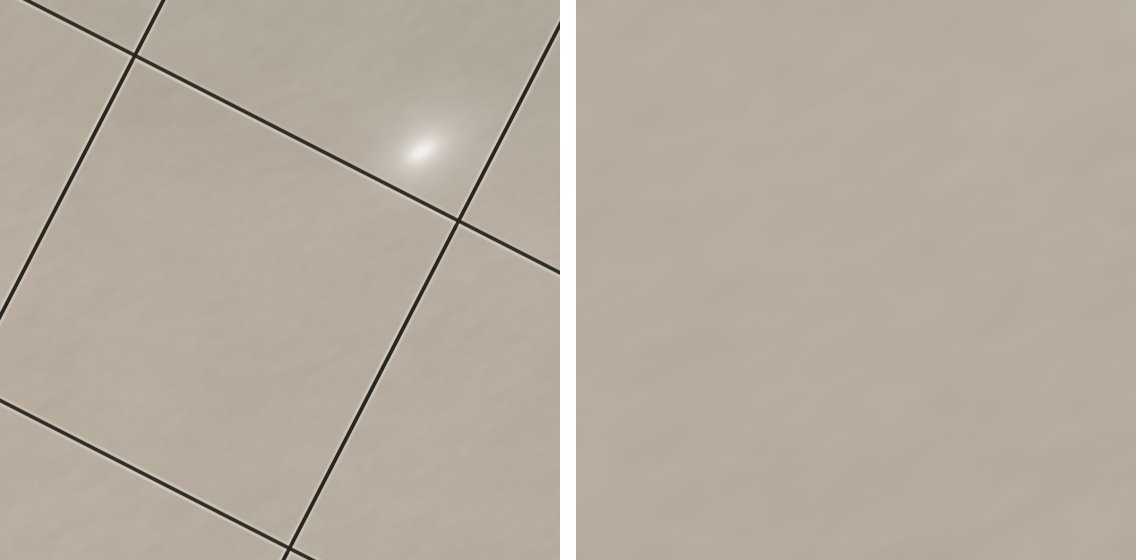
Left: the whole. Right: its middle third, enlarged.
A Shadertoy shader for this texture:

```glsl
// Large beige floor tiles on a slanted grid, with thin dark joints and pale bevels.
// An inverse basis gives tile coordinates; layered sines and stretched cellular
// noise mottle the glaze, and rotated gaussians form one glossy lamp reflection.

const vec3 GLAZE = vec3(0.720, 0.680, 0.628);
const vec3 BEVEL = vec3(0.840, 0.815, 0.770);
const vec3 GROUT = vec3(0.150, 0.142, 0.115);
const vec3 LAMP  = vec3(0.965, 0.960, 0.945);

// Grid corner and the two tile edges, in canvas units
const vec2 CORNER = vec2(0.2409, 0.9010);
const vec2 EDGE_U = vec2(0.5781, -0.2955);
const vec2 EDGE_V = vec2(-0.3021, -0.5847);

vec2 hash2(vec2 p) {
    vec2 q = vec2(dot(p, vec2(127.1, 311.7)), dot(p, vec2(269.5, 183.3)));
    return fract(sin(q) * 43758.54);
}

vec2 rotate(vec2 p, float angle) {
    float c = cos(angle), s = sin(angle);
    return vec2(c * p.x + s * p.y, c * p.y - s * p.x);
}

// Smooth cellular noise: soft blobs around jittered points, centred on zero
float cellular(vec2 p) {
    vec2 cell = floor(p), f = p - cell;
    float sum = 0.0, weight = 0.0;
    for (int y = -1; y <= 1; y++)
    for (int x = -1; x <= 1; x++) {
        vec2 o = vec2(x, y);
        vec2 h = hash2(cell + o);
        vec2 d = o + 0.2 + 0.6 * h - f;
        float w = exp(-5.0 * dot(d, d));
        sum += w * (fract(h.x * 17.0 + h.y * 5.0) - 0.5);
        weight += w;
    }
    return sum / weight;
}

// Broad cloudy variation from warped, layered sines
float clouds(vec2 p) {
    float sum = 0.0, gain = 0.5;
    for (int i = 0; i < 4; i++) {
        p += 0.6 * sin(p.yx * 1.3 + float(i));
        sum += gain * sin(p.x) * sin(p.y + 0.7);
        p = rotate(p, 0.9) * 1.8;
        gain *= 0.55;
    }
    return sum;
}

// Signed distance to the nearest whole grid line
float lineDistance(float coord, float spacing) {
    return (coord - round(coord)) * spacing;
}

// Pale bevels on both sides (strengths: negative, positive), then the dark gap
vec3 drawJoint(vec3 col, float d, float halfWidth, vec2 bevel, float pixel) {
    float side = mix(bevel.x, bevel.y, smoothstep(-0.001, 0.001, d));
    float r = (abs(d) - halfWidth - 0.0030) / 0.0024;
    col = mix(col, BEVEL, side * exp(-r * r));
    float soft = max(0.0013, 0.8 * pixel);
    float gap = 1.0 - smoothstep(halfWidth - soft, halfWidth + soft, abs(d));
    return mix(col, GROUT, 0.94 * gap);
}

float glow(vec2 p, vec2 radius) {
    vec2 q = p / radius;
    return exp(-dot(q, q));
}

void mainImage(out vec4 fragColor, in vec2 fragCoord) {
    vec2 p = fragCoord / iResolution.y;
    float pixel = 1.0 / iResolution.y;
    vec2 grid = inverse(mat2(EDGE_U, EDGE_V)) * (p - CORNER);

    // Glaze: slow light falloff, slight tint per tile, diagonal mottling
    vec3 col = GLAZE;
    col += vec3(0.010, 0.004, 0.001) * (0.5 - p.x);
    col -= vec3(0.034, 0.024, 0.026) * smoothstep(0.45, 1.05, p.y);
    col += 0.008 * (hash2(floor(grid)).x - 0.5);
    vec2 grain = rotate(p, 0.48);
    col += 0.010 * clouds(grain * vec2(7.0, 13.0));
    col += 0.014 * cellular(grain * vec2(22.0, 60.0));
    col += 0.010 * cellular(grain * vec2(60.0, 130.0) + 7.0);

    // Lamp reflection: wide haze, inner bloom and a bright core
    vec2 q = rotate(p - vec2(0.752, 0.729), 0.58);
    col = mix(col, LAMP, 0.26 * glow(q - vec2(0.012, 0.0), vec2(0.105, 0.075)));
    col = mix(col, LAMP, 0.50 * glow(q - vec2(0.006, 0.0), vec2(0.047, 0.030)));
    col = mix(col, LAMP, 0.90 * glow(q, vec2(0.026, 0.014)));

    // Joints: bevel brightness wanders along each line
    float wearU = 0.85 + 0.15 * sin(grid.y * 9.0 + 4.0 * round(grid.x));
    float wearV = 0.85 + 0.15 * sin(grid.x * 8.0 + 3.0 * round(grid.y));
    float upper = mix(0.30, 0.70, step(0.5, grid.y));
    float distU = lineDistance(grid.x, length(EDGE_U));
    float distV = lineDistance(grid.y, length(EDGE_V));
    col = drawJoint(col, distU, 0.0029, wearU * vec2(0.80, 0.65), pixel);
    col = drawJoint(col, distV, 0.0031, wearV * vec2(upper, 0.90), pixel);
    // Repeat the first gap alone so crossings stay dark
    col = drawJoint(col, distU, 0.0029, vec2(0.0), pixel);

    fragColor = vec4(clamp(col, 0.0, 1.0), 1.0);
}
```
